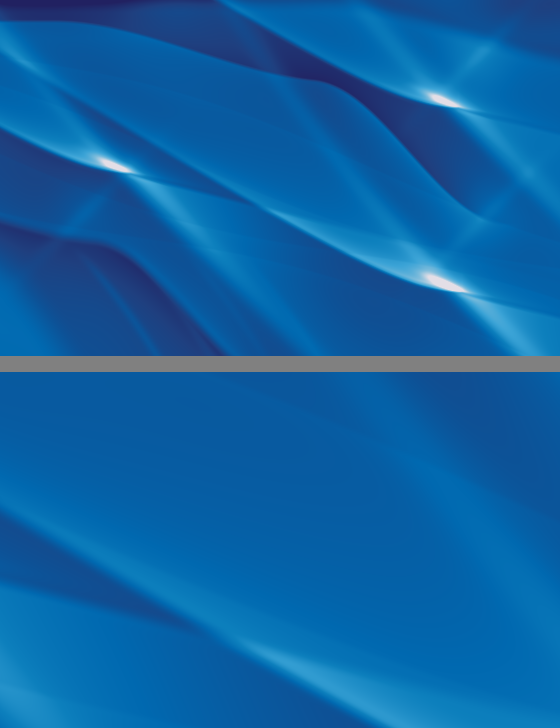
Top: the whole. Bottom: its middle third, enlarged.
This background is drawn by a Shadertoy shader. Its source:

```glsl
// Draws flowing translucent blue veils that fold into bright caustic points.

vec2 gradientAt(vec2 cell) {
    float angle = 6.2832 * fract(sin(dot(cell, vec2(127.1, 311.7))) * 4375.5);
    return vec2(cos(angle), sin(angle));
}

float gradientNoise(vec2 p) {
    vec2 i = floor(p), f = p - i;
    vec2 u = f * f * f * (f * (f * 6.0 - 15.0) + 10.0);
    vec2 e = vec2(1.0, 0.0);
    float low = mix(dot(gradientAt(i), f), dot(gradientAt(i + e), f - e), u.x);
    float high = mix(dot(gradientAt(i + e.yx), f - e.yx),
                     dot(gradientAt(i + e.xx), f - e.xx), u.x);
    return mix(low, high, u.y);
}

float softLine(float offset, float width) {
    return exp(-offset * offset / (width * width));
}

// Light that starts at an edge and fades with depth behind it
float sheet(float depth, float blur, float reach) {
    return smoothstep(-blur, blur, depth) * exp(-max(depth, 0.0) / reach);
}

// Two crossing ridges with haze between them, shade below, a spark at the apex
float fold(vec2 p, vec2 apex, float hazeGain) {
    float d = apex.x - p.x, h = p.y - apex.y;
    float before = max(d, 0.0), after = max(-d, 0.0);
    float a = h - 0.62 * (sqrt(before * before + 0.05) - 0.2236) + 0.25 * after;
    float b = h - d - 0.35 * before * before;

    float blur = 0.004 + 0.012 * before + 0.06 * after;
    float ridge = 2.7 * sheet(a, blur, 0.042) * exp(-0.8 * before - 6.0 * after);
    float stripe = softLine(b, 0.05) * exp(-0.8 * abs(d));

    float hazeBefore = smoothstep(0.0, 0.015, a) * smoothstep(0.03, -0.05, b);
    float hazeAfter = smoothstep(0.004, -0.014, a) * smoothstep(-0.07, 0.05, b);
    float haze = hazeGain * (1.8 * hazeBefore * exp(-3.0 * before)
                           + 2.2 * hazeAfter * exp(-3.0 * after));

    float shade = smoothstep(0.01, -0.015, a) * smoothstep(0.02, -0.09, b)
                * exp(5.0 * min(a, 0.0)) * smoothstep(-0.4, 0.0, d)
                * exp(-0.5 * before);
    float spark = softLine(h - 0.45 * d, 0.013) * softLine(d - 0.045, 0.065);
    return ridge + stripe + haze - 1.15 * shade + 1.7 * spark;
}

// Height of a veil edge that descends in two waves
float veilEdge(float x) {
    return 0.94 - 0.17 * smoothstep(0.15, 0.95, x)
                - 0.40 * smoothstep(0.88, 1.42, x);
}

// Veil lit on one side of its edge (side is 1 above, -1 below)
float veil(vec2 p, float side, float blur) {
    float slope = (veilEdge(p.x + 0.01) - veilEdge(p.x - 0.01)) / 0.02;
    float s = side * (p.y - veilEdge(p.x)) / sqrt(1.0 + slope * slope);
    float light = 0.65 * sheet(s, blur, 0.11) + 0.5 * sheet(s, blur, 0.015);
    light *= 0.7 + 0.9 * smoothstep(0.1, 0.9, -slope);
    return (light - 1.1 * sheet(-s, blur, 0.10)) * smoothstep(1.48, 1.2, p.x);
}

// Soft glow crossed by a rising streak
float glint(vec2 p) {
    float along = (p.x + p.y) * 0.707, across = (p.y - p.x) * 0.707;
    return 0.9 * exp(-dot(p, p) / 0.009)
         + 0.5 * softLine(across, 0.022) * softLine(along, 0.22);
}

vec3 blueRamp(float level) {
    vec3 stops[8] = vec3[8](
        vec3(0.13, 0.13, 0.38), vec3(0.12, 0.25, 0.50),
        vec3(0.05, 0.32, 0.59), vec3(0.00, 0.41, 0.69),
        vec3(0.05, 0.50, 0.74), vec3(0.23, 0.64, 0.84),
        vec3(0.50, 0.74, 0.86), vec3(0.89, 0.87, 0.90));
    vec3 color = stops[0];
    for (int i = 1; i < 8; i++)
        color = mix(color, stops[i], clamp(level - float(i - 1), 0.0, 1.0));
    return color;
}

void mainImage(out vec4 fragColor, in vec2 fragCoord) {
    vec2 p = fragCoord / iResolution.y;
    p.x *= 1.5706 * iResolution.y / iResolution.x;

    // Base brightness with broad drifts along the descending diagonal
    vec2 drift = vec2(p.x * 0.8 - p.y * 0.6, p.x * 0.6 + p.y * 0.8);
    float level = 1.85 + 0.65 * smoothstep(0.9, 1.4, p.x)
                + 0.5 * gradientNoise(drift * vec2(1.6, 4.0) + 3.0);
    level += 1.3 * smoothstep(0.06, -0.10, p.x - 0.20 + 0.6 * p.y)
           * smoothstep(0.40, 0.20, p.y);
    level -= 1.2 * smoothstep(0.88, 1.0, p.y) * smoothstep(0.35, 0.6, abs(p.x - 0.88));

    // Apex position and haze gain of each fold, then glints and veil shifts
    vec3 apexes[3] = vec3[3](vec3(1.286, 0.698, 0.9), vec3(0.367, 0.514, 1.5),
                             vec3(1.296, 0.180, 1.2));
    vec2 glints[3] = vec2[3](vec2(1.337, 0.837), vec2(0.245, 0.408), vec2(1.357, 0.388));
    vec2 shifts[3] = vec2[3](vec2(0.0), vec2(-0.62, -0.45), vec2(0.75, 0.05));
    for (int i = 0; i < 3; i++) {
        float side = i == 1 ? 1.0 : -1.0;
        level += fold(p, apexes[i].xy, apexes[i].z) + glint(p - glints[i]);
        level += veil(p - shifts[i], side, 0.006 + 0.012 * float(i));
    }

    // Faint filaments: shallow ones across, steep ones in the lower part
    for (int i = 0; i < 4; i++) {
        float k = float(i);
        float wave = 0.05 * sin(3.0 * p.x + 1.7 * k);
        level += 0.2 * sheet(0.84 - 0.13 * k - 0.3 * p.x + wave - p.y, 0.004, 0.03);
        float steep = p.x - 0.26 - 0.15 * k - 0.6 * (0.3 - p.y) + 0.5 * p.y * p.y;
        level += 0.7 / (1.0 + k) * softLine(steep, 0.016) * smoothstep(0.32, 0.2, p.y);
    }
    fragColor = vec4(blueRamp(max(level, 0.0)), 1.0);
}
```
